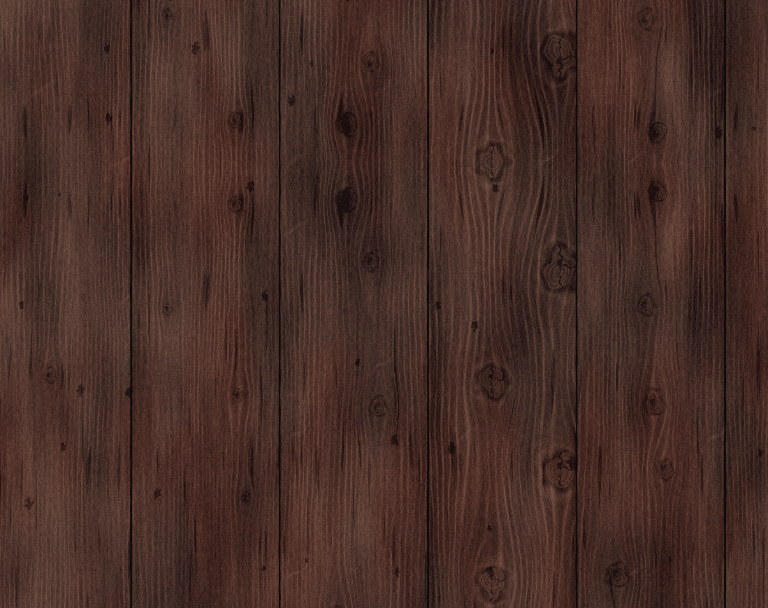
Reproduce this texture procedurally as a Shadertoy shader.

```glsl
// Weathered dark brown timber wall: five seams divide six vertical planks.
// Stretched gradient noise makes the grain, which bends around looped knots;
// pits, drying checks and pale scuffs are scattered by hashed cells.

const float PLANK_WIDTH = 0.1933;   // all lengths are in canvas widths
const float FIRST_SEAM = 0.1708;
const float FOLD_DEPTH = 0.211;     // grain mirrors about this depth from the top
const float TAU = 6.28318;
const vec3 DEEP_BROWN = vec3(0.105, 0.06, 0.06);
const vec3 PALE_BROWN = vec3(0.40, 0.28, 0.235);
const vec3 RED_STAIN = vec3(1.03, 0.88, 0.85);
const vec3 SEAM_COLOR = vec3(0.055, 0.038, 0.04);

vec2 hash2(vec2 p) {
    vec3 v = fract(p.xyx * vec3(0.1031, 0.1030, 0.0973));
    v += dot(v, v.yzx + 33.33);
    return fract((v.xx + v.yz) * v.zy);
}

float corner(vec2 cell, vec2 offset) {
    float angle = TAU * hash2(cell).x;
    return dot(vec2(cos(angle), sin(angle)), offset);
}

// Gradient noise, roughly -0.7 to 0.7
float noise(vec2 p) {
    vec2 i = floor(p), f = fract(p);
    vec2 w = f * f * f * (f * (f * 6.0 - 15.0) + 10.0);
    vec2 e = vec2(1.0, 0.0);
    return mix(mix(corner(i, f), corner(i + e, f - e), w.x),
               mix(corner(i + e.yx, f - e.yx), corner(i + 1.0, f - 1.0), w.x), w.y);
}

float fbm(vec2 p) {
    return noise(p) + 0.5 * noise(p * 2.03 + 17.0) + 0.25 * noise(p * 4.1 + 41.0);
}

float bell(float x) { return exp(-x * x); }

// Centre of one knot; the knotty plank alternates between middle and edge
vec2 knotCentre(float i, float id, float knotty) {
    vec2 h = hash2(vec2(i * 7.0 + 3.0, id * 13.0 + 5.0));
    float across = mix(mix(0.2, 0.8, h.x), 0.43 + 0.46 * mod(i, 2.0), knotty);
    float down = i * 0.135 + (h.y - 0.5) * 0.05 * min(i, 1.0) + 0.09 * h.y * (1.0 - knotty);
    return vec2(across * PLANK_WIDTH, down);
}

// Tone of a knot: halo, broken rim, growth rings, core and a ragged crack
float knotTone(vec2 v, float d, float knotty) {
    float inside = smoothstep(1.05, 0.85, d);
    float ragged = 0.6 + 1.2 * noise(v * 1.3 + 5.0);
    float tone = -0.13 * exp(-d * d * 0.13) - 0.32 * ragged * bell((d - 1.0) * 6.0);
    tone += 0.16 * bell((d - 1.35) * 6.0) * knotty;
    tone += inside * (0.12 * sin(d * 26.0) + 0.05 * knotty);
    tone -= 0.5 * ragged * smoothstep(0.8, 0.3, d) * (1.0 - 0.85 * knotty);
    vec2 bent = v + 0.3 * noise(v * 2.5);
    float crack = max(bell(bent.x * 20.0), bell((bent.y + 0.2) * 20.0) * step(0.0, bent.x));
    return tone - 0.55 * crack * inside * knotty;
}

// Small dark pits, one in a few of the cells
float pits(vec2 p) {
    vec2 size = vec2(0.06, 0.085), cell = floor(p / size);
    vec2 h = hash2(cell + 61.0), v = p - (cell + 0.2 + 0.6 * h) * size;
    float radius = mix(0.0018, 0.005, hash2(cell + 9.0).x);
    float d = length(v * vec2(1.0, 0.65)) / radius + 0.9 * noise(p * 260.0);
    return step(0.76, hash2(cell + 27.0).y) * smoothstep(1.2, 0.7, d);
}

// Faint slanted scuffs, one in a few of the cells
float scuffs(vec2 p) {
    vec2 size = vec2(0.11, 0.09), cell = floor(p / size);
    vec2 h = hash2(cell + 83.0), v = p - (cell + 0.5) * size;
    float along = dot(v, vec2(0.8, 0.6)), off = dot(v, vec2(-0.6, 0.8));
    float streak = bell(along / 0.016) * bell((off + 0.006 * noise(p * 60.0)) / 0.002);
    return step(0.78, h.x) * streak;
}

void mainImage(out vec4 fragColor, in vec2 fragCoord) {
    vec2 p = fragCoord / iResolution.x;
    float pixel = 1.0 / iResolution.x;
    float plank = (p.x - FIRST_SEAM) / PLANK_WIDTH + 1.0;
    float id = floor(plank);
    float depth = iResolution.y / iResolution.x - p.y;
    vec2 q = vec2(fract(plank) * PLANK_WIDTH, abs(depth - FOLD_DEPTH));
    float knotty = bell((id - 3.0) * 1.1);

    // Knots push the grain sideways and add their own shading
    float grainX = q.x, knots = 0.0, covered = 0.0;
    for (float i = 0.0; i < 5.0; i++) {
        vec2 h = hash2(vec2(i, id + 20.0));
        float present = step(0.6, h.y + knotty);
        vec2 v = q - knotCentre(i, id, knotty);
        float radius = mix(0.007, 0.024, knotty) * (0.75 + 0.45 * h.x);
        vec2 local = v / radius;
        float d = length(local * vec2(1.0, 0.82)) + 0.5 * noise(local * 1.1 + i * 5.0 + id * 9.0);
        grainX -= present * 0.8 * v.x * exp(-dot(local, local * vec2(0.25, 0.09)));
        knots += present * knotTone(local, d, knotty);
        covered = max(covered, present * smoothstep(1.15, 0.8, d));
    }

    // Growth lines with narrow pale crests, broken along their length
    vec2 g = vec2(grainX + id * 3.7, q.y);
    float phase = g.x * mix(160.0, 100.0, knotty) + 2.4 * noise(g * vec2(14.0, 3.0));
    phase += 0.4 * noise(g * vec2(50.0, 16.0));
    float wave = 0.5 + 0.5 * sin(TAU * phase);
    float lines = 1.9 * wave * wave * wave * wave - 0.52;
    float strength = 0.09 + 0.20 * noise(g * vec2(22.0, 4.0) + 50.0) + 0.05 * knotty;
    strength = max(0.0, strength + 0.12 * noise(g * vec2(90.0, 28.0)));

    // Broad bands, fibres, speckle and drying checks
    float tone = 0.63 + 0.09 * (hash2(vec2(id, 4.0)).x - 0.5) + 0.30 * fbm(g * vec2(24.0, 2.6));
    tone += (1.0 - covered) * strength * lines + 0.22 * noise(g * vec2(230.0, 14.0));
    tone += 0.20 * noise(p * vec2(430.0, 110.0)) + 0.24 * noise(p * 437.0);
    tone -= 0.34 * smoothstep(0.36, 0.46, noise(g * vec2(150.0, 9.0) + 30.0));
    tone += knots + 0.29 * fbm(p * vec2(6.5, 4.5)) - 0.45 * pits(p) + 0.2 * scuffs(p);

    // Seams with shaded plank edges and a thin lit rim
    float seam = min(q.x, PLANK_WIDTH - q.x) + 0.0008 * noise(vec2(id, p.y * 45.0));
    tone -= 0.16 * exp(-seam / 0.012);
    tone += 0.11 * bell((q.x - 0.0032) / 0.001);

    vec3 color = mix(DEEP_BROWN, PALE_BROWN, clamp(tone, 0.0, 1.1));
    float stain = smoothstep(-0.3, 0.45, fbm(p * vec2(9.0, 3.5) + 12.0));
    color *= mix(vec3(1.0), RED_STAIN, stain * (1.0 - 0.6 * smoothstep(0.6, 0.95, tone)));
    color = mix(SEAM_COLOR, color, smoothstep(0.0010 - pixel * 0.4, 0.0012 + pixel * 0.4, seam));
    fragColor = vec4(color, 1.0);
}
```
